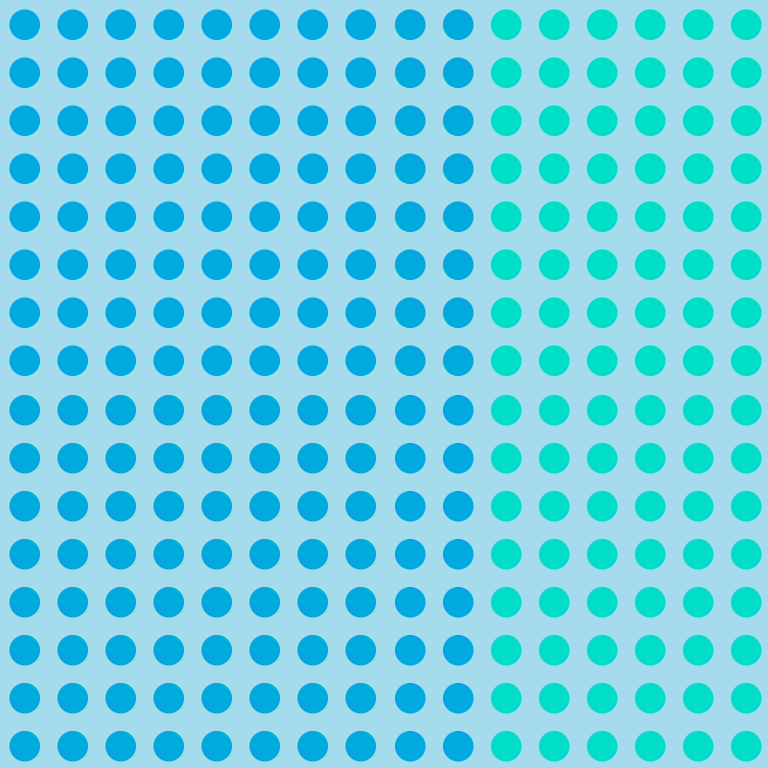
A WebGL 2 fragment shader for this pattern:

```glsl
#version 300 es
precision highp float;
// A 16 by 16 grid of flat dots on pale blue: ten blue columns, then six turquoise ones.

uniform vec2 u_resolution;
out vec4 outColor;

// Centre of a dot; the second half of the grid sits slightly further along.
vec2 dotCentre(vec2 cell) {
    vec2 shift = mix(vec2(0.5), vec2(1.5), step(8.0, cell)) / 512.0;
    return (cell + 0.5) / 16.0 + shift;
}

void main() {
    // Canvas units, with rows counted from the top
    vec2 p = gl_FragCoord.xy / u_resolution.y;
    p.y = 1.0 - p.y;
    float pixel = 1.0 / u_resolution.y;

    // Nearest dot, with an edge one pixel wide
    vec2 cell = floor(p * 16.0);
    float edge = length(p - dotCentre(cell)) - 10.2 / 512.0;
    float coverage = clamp(0.5 - edge / pixel, 0.0, 1.0);

    // Colour by column
    vec3 background = vec3(0.645, 0.863, 0.93);
    vec3 blue = vec3(0.0, 0.663, 0.87);
    vec3 turquoise = vec3(0.0, 0.867, 0.79);
    vec3 dotColor = mix(blue, turquoise, step(10.0, cell.x));

    outColor = vec4(mix(background, dotColor, coverage), 1.0);
}
```
